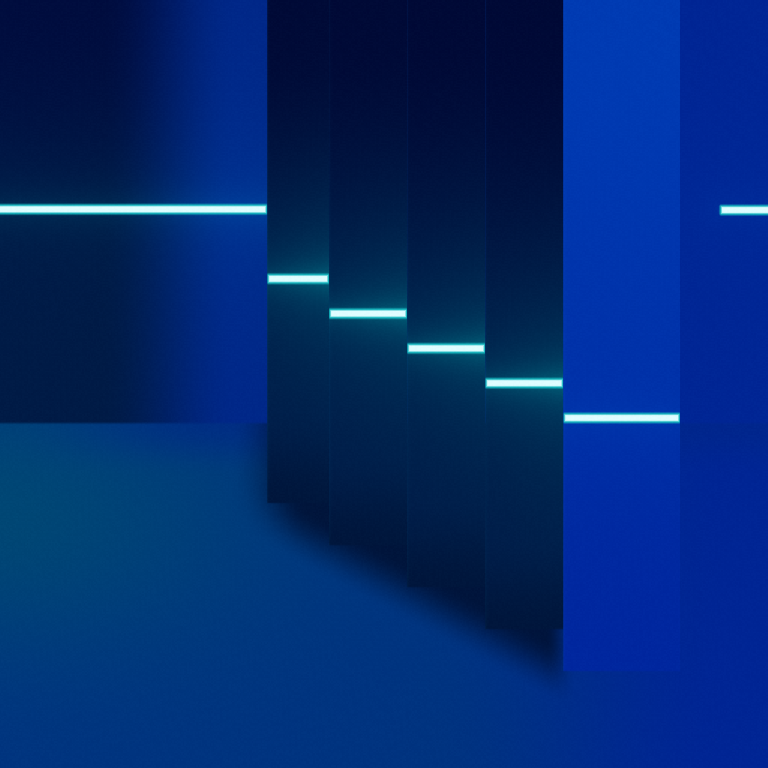
Reproduce this background procedurally as a WebGL 2 fragment shader.

```glsl
#version 300 es
precision highp float;
// A dim blue room with a descending row of upright panels, crossed by neon tubes.
// Wall and floor are blended gradients; a loop lays the panels from back to front,
// each with its own light tube and a glow that stays on that surface.

uniform vec2 u_resolution;
out vec4 outColor;

const float HORIZON = 0.449;
const int PANELS = 5;
const float FIRST_LEFT = 0.348;
const float SECOND_LEFT = 0.4285;
const float PANEL_STEP = 0.1017;
const float LAST_RIGHT = 0.8855;
const float FIRST_BASE = 0.345;
const float BASE_DROP = 0.0547;
const float FIRST_TUBE = 0.637;
const float TUBE_DROP = 0.0453;
const float WALL_TUBE = 0.7275;
const float RIGHT_TUBE_START = 0.9375;
const float TUBE_RADIUS = 0.0062;
const float GRAIN = 0.012;

const vec3 NAVY = vec3(0.0, 0.045, 0.24);
const vec3 WALL_LOW = vec3(0.0, 0.10, 0.27);
const vec3 WALL_BLUE = vec3(0.0, 0.15, 0.53);
const vec3 ROYAL = vec3(0.0, 0.145, 0.58);
const vec3 FLOOR_TEAL = vec3(0.0, 0.285, 0.45);
const vec3 FLOOR_BLUE = vec3(0.0, 0.20, 0.50);
const vec3 SHADOW = vec3(0.0, 0.07, 0.21);
const vec3 PANEL_TOP = vec3(0.0, 0.035, 0.21);
const vec3 PANEL_LOW = vec3(0.0, 0.105, 0.28);
const vec3 BRIGHT_TOP = vec3(0.0, 0.23, 0.70);
const vec3 BRIGHT_LOW = vec3(0.0, 0.15, 0.62);
const vec3 GLOW = vec3(0.0, 0.25, 0.18);
const vec3 TUBE_EDGE = vec3(0.08, 0.72, 0.75);
const vec3 TUBE_CORE = vec3(0.87, 0.99, 1.0);

float pixel;

float hash(vec2 p) {
  return fract(sin(dot(p, vec2(127.1, 311.7))) * 43758.5453);
}

// Falls smoothly from one at a to zero at b
float fall(float a, float b, float x) {
  return 1.0 - smoothstep(a, b, x);
}

// Coverage of the span from a to b, softened by one pixel
float span(float x, float a, float b) {
  return smoothstep(-0.5, 0.5, (x - a) / pixel) * smoothstep(-0.5, 0.5, (b - x) / pixel);
}

float panelLeft(int i) {
  return i == 0 ? FIRST_LEFT : SECOND_LEFT + PANEL_STEP * float(i - 1);
}

vec3 wallColor(vec2 p) {
  float height = smoothstep(HORIZON, 1.0, p.y);
  vec3 dark = mix(WALL_LOW, NAVY, height);
  vec3 c = mix(dark, WALL_BLUE, smoothstep(0.13, 0.31, p.x));
  return mix(c, ROYAL, smoothstep(0.35, 0.9, p.x));
}

vec3 floorColor(vec2 p) {
  vec3 c = mix(FLOOR_BLUE, ROYAL, smoothstep(0.55, 0.95, p.x));
  vec2 q = (p - vec2(-0.02, 0.33)) / vec2(0.36, 0.19);
  c = mix(c, FLOOR_TEAL, 0.9 * exp(-dot(q, q)));
  c = mix(c, WALL_BLUE, 0.6 * fall(0.0, 0.07, HORIZON - p.y) * smoothstep(0.0, 0.3, p.x));
  // Contact shadow along the diagonal that joins the panel bases
  float slope = BASE_DROP / PANEL_STEP;
  float below = FIRST_BASE - slope * (p.x - FIRST_LEFT) - p.y;
  float shade = fall(-0.02, 0.06, below);
  shade *= smoothstep(0.30, 0.40, p.x) * fall(0.71, 0.75, p.x);
  return mix(c, SHADOW, 0.92 * shade);
}

// Glow, coloured rim and white core of a horizontal tube
vec3 addTube(vec3 c, vec2 p, float a, float b, float y, float strength) {
  float along = max(max(a - p.x, p.x - b), 0.0);
  float dist = length(vec2(along, p.y - y));
  float halo = 0.45 * exp(-dist / 0.11) + 0.55 * exp(-dist / 0.018);
  c += GLOW * halo * strength;
  vec2 q = abs(p - vec2(0.5 * (a + b), y)) - vec2(0.5 * (b - a), TUBE_RADIUS) + 0.002;
  float d = length(max(q, 0.0)) + min(max(q.x, q.y), 0.0) - 0.002;
  c = mix(c, TUBE_EDGE, fall(-0.0015, 0.0025, d));
  return mix(c, TUBE_CORE, fall(-0.0035, -0.0005, d));
}

void main() {
  vec2 p = gl_FragCoord.xy / u_resolution;
  pixel = 1.0 / min(u_resolution.x, u_resolution.y);

  // Back wall with its two tubes, then the floor
  vec3 wall = wallColor(p);
  wall = addTube(wall, p, -0.1, FIRST_LEFT, WALL_TUBE, 0.45);
  wall = addTube(wall, p, RIGHT_TUBE_START, 1.1, WALL_TUBE - 0.001, 0.12);
  vec3 color = mix(floorColor(p), wall, smoothstep(-0.0025, 0.0025, p.y - HORIZON));

  // Panels step down towards the viewer; the last one faces the light
  for (int i = 0; i < PANELS; i++) {
    float k = float(i);
    bool bright = i == PANELS - 1;
    float left = panelLeft(i);
    float right = bright ? LAST_RIGHT : panelLeft(i + 1);
    float base = FIRST_BASE - BASE_DROP * k;
    float tubeY = FIRST_TUBE - TUBE_DROP * k;
    float across = clamp((p.x - left) / (right - left), 0.0, 1.0);
    vec3 face = mix(PANEL_LOW, PANEL_TOP, smoothstep(tubeY - 0.05, 0.95, p.y));
    face = mix(face, SHADOW, 0.7 * fall(base, base + 0.12, p.y));
    if (bright) face = mix(BRIGHT_LOW, BRIGHT_TOP, smoothstep(base, 1.0, p.y));
    face += vec3(0.0, 0.03, 0.03) * exp(-abs(p.x - left) / 0.0015);
    face = addTube(face, p, left, right, tubeY, bright ? 0.15 : mix(0.65, 1.2, across));
    float cover = span(p.x, left, right) * smoothstep(-0.0015, 0.0015, p.y - base);
    color = mix(color, face, cover);
  }

  color += GRAIN * (hash(floor(p * 512.0)) - 0.5);
  outColor = vec4(clamp(color, 0.0, 1.0), 1.0);
}
```
